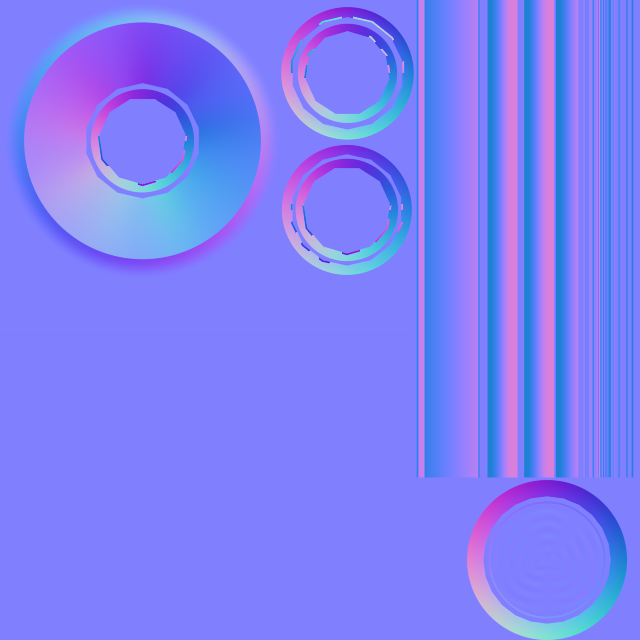
Give the GLSL for this texture map, as a three.js fragment shader.

```glsl
#define AA 0.0010
#define TAU 6.2831853
#define HOLE_SIDES 11.0
#define BAND_SIDES 14.0
#define DASHES 30.0
#define DASH_WIDTH 0.0028
#define GLOW_REACH 0.032
#define GLOW_SLOPE 0.45
#define STRIP_FLOOR 0.2539
#define FINE_CELLS 30.0

varying vec2 vUv;

float hash(float n) {
  return fract(sin(n * 12.9898) * 43758.5453);
}

float cover(float d) {
  return smoothstep(-AA, AA, d);
}

float between(float x, float lo, float hi) {
  return cover(x - lo) * cover(hi - x);
}

// Radius of a unit polygon, with one corner at angle spin
float polygon(float angle, float sides, float spin) {
  float sector = TAU / sides;
  float local = mod(angle - spin, sector) - 0.5 * sector;
  return cos(0.5 * sector) / cos(local);
}

// Broken slivers of reversed slope along an inner edge
float dashes(float r, float angle, float edge, float spin, float seed) {
  float cell = floor((angle / TAU + 0.5) * DASHES);
  float lit = step(0.45, hash(cell + seed)) * step(-0.1, cos(angle - spin));
  return lit * between(r, edge, edge + DASH_WIDTH);
}

// Two concave rings parted by a flat band; radii: rim, band out, band in, hole
vec2 collar(vec2 p, vec4 radii, vec2 slopes, float spin, float rimDashes) {
  float r = length(p);
  float angle = atan(p.y, p.x);
  vec2 dir = p / max(r, 1e-4);
  float bandEdge = radii.y * polygon(angle, BAND_SIDES, spin);
  float holeEdge = radii.w * polygon(angle, HOLE_SIDES, spin);

  float t = clamp((r - radii.y) / (radii.x - radii.y), 0.0, 1.0);
  float slope = between(r, bandEdge, radii.x) * mix(slopes.x, slopes.y, t);
  slope += between(r, holeEdge, radii.z) * 0.69;

  float reversed = dashes(r, angle, holeEdge, spin, 3.0);
  reversed = max(reversed, rimDashes * dashes(r, angle, bandEdge, spin, 17.0));
  return -dir * mix(slope, -0.8, reversed);
}

// Wide dish with uneven facets and an outward glow
vec2 dish(vec2 p) {
  float r = length(p);
  float angle = atan(p.y, p.x);
  float rim = 0.185;
  float facets = 1.0 + 0.07 * sin(angle * 5.0 + 1.0) + 0.05 * sin(angle * 9.0);
  vec2 n = collar(p, vec4(rim, 0.0900, 0.0807, 0.0680), vec2(0.56, 0.38), -0.25 * TAU, 0.0);
  n *= mix(1.0, facets, cover(r - 0.09));
  float glow = cover(r - rim) * (1.0 - smoothstep(rim, rim + GLOW_REACH, r));
  return n + p / max(r, 1e-4) * glow * GLOW_SLOPE;
}

// Single ring around a faintly rippled floor
vec2 wheel(vec2 p) {
  float r = length(p);
  float angle = atan(p.y, p.x);
  vec2 dir = p / max(r, 1e-4);
  float inner = 0.0995 * polygon(angle, 24.0, 0.0);
  float slope = between(r, inner, 0.125) * mix(0.62, 0.78, smoothstep(0.098, 0.125, r));
  slope += 0.16 * between(r, 0.0885, 0.0915);
  float ripple = sin(r * 330.0 + 1.5 * sin(angle * 3.0)) * (0.6 + 0.4 * sin(angle * 5.0));
  slope += 0.035 * ripple * cover(0.087 - r);
  return -dir * slope;
}

// Sideways slope rising from one edge of a strip to the other
float ramp(float x, float lo, float hi, float from, float to) {
  float t = clamp((x - lo) / (hi - lo), 0.0, 1.0);
  return between(x, lo, hi) * mix(from, to, t);
}

float groove(float x, float lo, float width, float to) {
  float t = smoothstep(0.08, 0.82, (x - lo) / 0.0469);
  return between(x, lo, lo + width) * mix(-0.76, to, t);
}

float strips(float x) {
  float s = ramp(x, 0.6510, 0.6532, -0.7, -0.6);
  s += ramp(x, 0.6545, 0.6625, 0.5, 0.62) + ramp(x, 0.6640, 0.6667, -0.65, -0.6);
  s += ramp(x, 0.6667, 0.7474, -0.55, 0.46) + ramp(x, 0.7474, 0.7493, -0.65, -0.65);
  s += groove(x, 0.7617, 0.0469, 0.70) + groove(x, 0.8190, 0.0469, 0.70);
  s += groove(x, 0.8685, 0.0351, 0.50);
  // Fine lines of random lean
  float cell = floor((x - 0.9115) / 0.0573 * FINE_CELLS);
  float lean = 2.0 * hash(cell + 5.0) - 1.0;
  s += between(x, 0.9115, 0.9688) * 0.65 * lean * abs(lean);
  s += ramp(x, 0.9785, 0.9810, -0.6, -0.5) + ramp(x, 0.9868, 0.9896, -0.7, -0.7);
  return s;
}

void main() {
  vec2 slope = dish(vUv - vec2(0.2227, 0.7800));
  slope += collar(vUv - vec2(0.5430, 0.8854), vec4(0.1035, 0.0878, 0.0775, 0.0660),
                  vec2(0.60, 0.78), 0.25 * TAU, 1.0);
  slope += collar(vUv - vec2(0.5420, 0.6720), vec4(0.1015, 0.0870, 0.0800, 0.0680),
                  vec2(0.58, 0.70), -0.25 * TAU, 1.0);
  slope += wheel(vUv - vec2(0.8548, 0.1250));
  slope.x += strips(vUv.x) * cover(vUv.y - STRIP_FLOOR);

  // Faint seam
  slope.y += 0.03 * between(vUv.y, 0.4860, 0.4880) * cover(0.642 - vUv.x);

  vec3 normal = vec3(slope, sqrt(max(0.0, 1.0 - dot(slope, slope))));
  gl_FragColor = vec4(0.5 + 0.5 * normal, 1.0);
}
```
